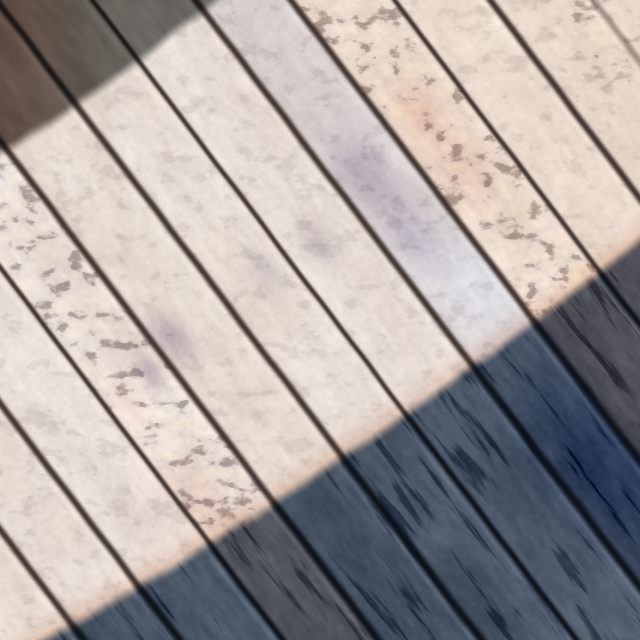
Reproduce this texture procedurally as a Shadertoy shader.

```glsl
// Sunlit wooden decking: slanted pale boards with dark seams, crossed by two
// soft curved shadows. Boards repeat across a rotated axis, parabolas bound
// the shadows, and stretched value noise gives grain, stains and flaking.

float hash(vec2 p) {
    vec3 q = fract(vec3(p.xyx) * 0.1031);
    q += dot(q, q.yzx + 33.33);
    return fract((q.x + q.y) * q.z);
}

float noise(vec2 p) {
    vec2 cell = floor(p), f = fract(p);
    f = f * f * (3.0 - 2.0 * f);
    return mix(mix(hash(cell), hash(cell + vec2(1, 0)), f.x),
               mix(hash(cell + vec2(0, 1)), hash(cell + vec2(1, 1)), f.x), f.y);
}

float fbm(vec2 p) {
    float sum = 0.0, amp = 0.5;
    for (int i = 0; i < 4; i++) {
        sum += amp * noise(p);
        p = mat2(1.6, 1.2, -1.2, 1.6) * p + 7.3;
        amp *= 0.5;
    }
    return sum / 0.9375;
}

// Soft spot, elongated along the boards; q is (across, along)
float spot(vec2 q, vec2 center, float radius) {
    vec2 d = (q - center) / (radius * vec2(0.75, 1.3));
    return exp(-dot(d, d));
}

vec2 toBoards(vec2 p) {
    return vec2(dot(p, vec2(0.797, 0.604)), dot(p, vec2(0.604, -0.797)));
}

void mainImage(out vec4 fragColor, in vec2 fragCoord) {
    vec2 uv = fragCoord / iResolution.xy;
    vec2 q = toBoards(uv);

    // Nearest seam, with slightly alternating spacing
    float s = uv.x + 0.757 * uv.y - 0.757 - 0.1474;
    float seamId = floor(s / 0.1553 + 0.5);
    float odd = mod(seamId, 2.0);
    float d = (s - seamId * 0.1553 - (odd - 0.5) * 0.006) * 0.797;
    d += 0.0012 * (noise(vec2(q.y * 18.0, seamId * 5.0)) - 0.5);
    float board = seamId - step(d, 0.0);

    // Grain and weathering
    float broad = fbm(q * vec2(14.0, 7.0) + board * 3.7);
    float grain = fbm(q * vec2(95.0, 28.0) + board * 9.1);
    float fine = fbm(uv * 130.0);
    float worn = 0.25 + 0.75 * step(mod(board + 3.0, 5.0), 0.5);
    worn = max(worn, spot(q, toBoards(vec2(0.93, 0.95)), 0.08));
    float flakes = fbm(uv * vec2(42.0, 65.0) + board * 4.0);

    // Sunlit boards
    vec3 lit = vec3(0.902, 0.858, 0.825);
    lit += (hash(vec2(board + 20.0, 4.0)) - 0.5) * vec3(0.012, 0.015, 0.025);
    float cool = step(abs(board - 1.0), 0.5);
    lit = mix(lit, vec3(0.845, 0.815, 0.815), cool * 0.85);
    lit += vec3(0.015, -0.003, -0.018) * step(1.5, board);
    lit += (broad - 0.5) * vec3(0.08, 0.09, 0.10);
    lit += (grain - 0.5) * 0.07 + (fine - 0.5) * 0.055;
    lit -= worn * smoothstep(0.57, 0.76, flakes) * vec3(0.23, 0.24, 0.23);
    lit += worn * smoothstep(0.55, 0.30, flakes) * vec3(0.035, 0.030, 0.015);

    // Violet and rosy stains: position, radius, strength
    vec4 violet[6] = vec4[6](
        vec4(0.567, 0.733, 0.05, 0.9), vec4(0.645, 0.635, 0.05, 0.6),
        vec4(0.495, 0.622, 0.03, 0.8), vec4(0.268, 0.473, 0.035, 1.0),
        vec4(0.235, 0.420, 0.025, 0.9), vec4(0.410, 0.577, 0.03, 0.6));
    vec4 rosy[4] = vec4[4](
        vec4(0.651, 0.831, 0.04, 1.0), vec4(0.716, 0.740, 0.06, 0.6),
        vec4(0.306, 0.220, 0.06, 0.7), vec4(0.200, 0.360, 0.04, 0.5));
    for (int i = 0; i < 6; i++)
        lit -= vec3(0.15, 0.16, 0.11) * violet[i].w * (0.5 + broad)
             * spot(q, toBoards(violet[i].xy), violet[i].z);
    for (int i = 0; i < 4; i++)
        lit -= vec3(0.01, 0.07, 0.08) * rosy[i].w
             * spot(q, toBoards(rosy[i].xy), rosy[i].z);
    lit += vec3(0.00, 0.03, 0.06) * cool * spot(q, toBoards(vec2(0.74, 0.56)), 0.08);

    // Boards in the lower, blue shadow
    vec3 shade = vec3(0.275, 0.325, 0.385);
    shade = mix(shade, vec3(0.13, 0.19, 0.32), 0.85 * spot(q, toBoards(vec2(0.95, 0.28)), 0.13));
    shade = mix(shade, vec3(0.32, 0.31, 0.33), 0.75 * step(1.5, board));
    shade = mix(shade, vec3(0.35, 0.33, 0.35), 0.6 * step(abs(board + 3.0), 0.5));
    shade += 0.06 * spot(q, toBoards(vec2(0.95, 0.03)), 0.12);
    shade += (broad - 0.5) * 0.13 + (grain - 0.5) * 0.10 + (fine - 0.5) * 0.04;
    float streaks = fbm(q * vec2(85.0, 9.0) + 31.0);
    shade -= smoothstep(0.60, 0.78, streaks) * vec3(0.15, 0.15, 0.14);

    // Boards in the upper, brown shadow
    vec3 brown = mix(vec3(0.40, 0.33, 0.29), vec3(0.41, 0.40, 0.38), smoothstep(0.0, 0.22, uv.x));
    brown += (broad - 0.5) * 0.12 + (grain - 0.5) * 0.07;

    // Shadow edges as signed heights, positive inside the shadow
    float ripple = 0.006 * (noise(uv.xx * 22.0) - 0.5);
    float lower = (-0.042 + uv.x * (0.54 + 0.125 * uv.x) - uv.y + ripple) * 0.82;
    float upper = (uv.y - 0.757 - uv.x * (0.63 + 0.25 * uv.x) + ripple) * 0.82;
    float inLower = smoothstep(-0.012, 0.010, lower);
    float inUpper = smoothstep(-0.010, 0.012, upper);
    lit -= vec3(0.04, 0.10, 0.13) * smoothstep(-0.045, 0.0, lower);
    vec3 color = mix(mix(lit, shade, inLower), brown, inUpper);

    // Seams: a pale lip beside a dark soft groove
    float width = mix(0.0057, 0.0043, step(mod(seamId, 3.0), 0.5)) * (1.0 + 0.2 * inLower);
    float lip = (d + 0.011) / 0.004;
    color += exp(-lip * lip) * mix(0.025, 0.07, inLower);
    vec3 groove = mix(vec3(0.24, 0.19, 0.17), vec3(0.04, 0.065, 0.095), inLower);
    groove = mix(groove, vec3(0.10, 0.085, 0.08), inUpper);
    float depth = exp(-pow(abs(d) / width, 2.5)) * mix(0.95, 0.4, step(4.5, seamId));
    color = mix(color, groove, depth);
    fragColor = vec4(clamp(color, 0.0, 1.0), 1.0);
}
```
